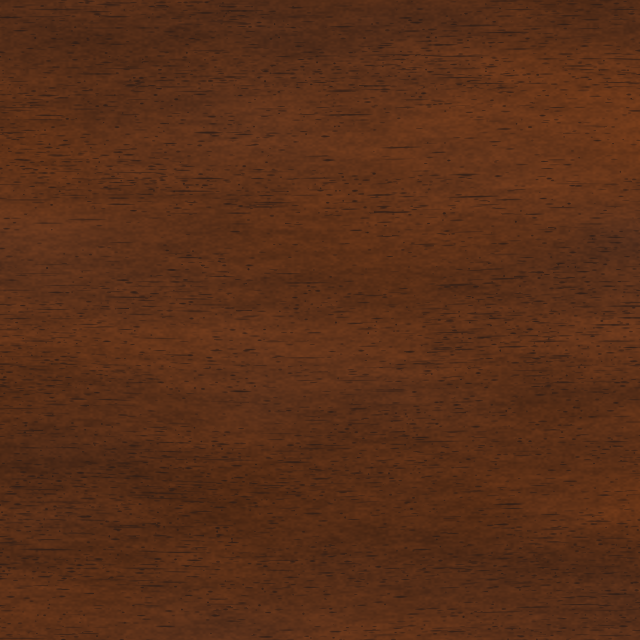
Reproduce this texture procedurally as a WebGL 1 fragment shader.

```glsl
precision highp float;

uniform vec2 u_resolution;

const vec3 DARK_WOOD = vec3(0.270, 0.142, 0.072);
const vec3 LIGHT_WOOD = vec3(0.435, 0.222, 0.098);
const vec3 HAZE_TINT = vec3(0.000, 0.014, 0.030);
const vec3 PORE_COLOR = vec3(0.165, 0.108, 0.085);

const vec2 BAND_FREQ = vec2(1.3, 8.0);
const vec2 STREAK_FREQ = vec2(14.0, 95.0);
const vec2 FIBER_FREQ = vec2(75.0, 230.0);
const vec2 SPECK_FREQ = vec2(210.0, 330.0);
const float BAND_GAIN = 1.25;
const float STREAK_GAIN = 0.26;
const float FIBER_GAIN = 0.30;
const float SPECK_GAIN = 0.30;

const int PORE_LAYERS = 4;
const vec2 PORE_CELL = vec2(0.100, 0.0090);
const vec2 PORE_SHRINK = vec2(0.55, 0.85);
const float PORE_DENSITY = 0.55;
const float PORE_THICKNESS = 0.0017;
const float PORE_SOFTNESS = 0.0009;
const float WARP_HEIGHT = 0.014;

float hash(vec2 p) {
  vec3 q = fract(p.xyx * 0.1031);
  q += dot(q, q.yzx + 33.33);
  return fract((q.x + q.y) * q.z);
}

float noise(vec2 p) {
  vec2 cell = floor(p);
  vec2 f = fract(p);
  f = f * f * (3.0 - 2.0 * f);
  float low = mix(hash(cell), hash(cell + vec2(1.0, 0.0)), f.x);
  float high = mix(hash(cell + vec2(0.0, 1.0)), hash(cell + 1.0), f.x);
  return mix(low, high, f.y);
}

float fbm(vec2 p) {
  float sum = 0.0;
  float weight = 0.5;
  for (int i = 0; i < 4; i++) {
    sum += weight * noise(p);
    p = p * vec2(2.1, 1.9) + 17.3;
    weight *= 0.5;
  }
  return sum / 0.9375;
}

// One tapered dash per cell, kept inside its cell.
float poreLayer(vec2 p, vec2 cellSize, float density, float seed) {
  float row = floor(p.y / cellSize.y);
  float shift = hash(vec2(row, seed)) * cellSize.x;
  float column = floor((p.x + shift) / cellSize.x);
  vec2 id = vec2(column, row) + seed;
  vec2 local = vec2(p.x + shift, p.y) - vec2(column, row) * cellSize;

  float size = hash(id + 5.1);
  float halfLength = cellSize.x * mix(0.10, 0.46, size * size);
  vec2 margin = vec2(halfLength, 0.28 * cellSize.y);
  vec2 jitter = vec2(hash(id + 11.7), hash(id + 23.9));
  vec2 offset = local - mix(margin, cellSize - margin, jitter);

  float along = offset.x / halfLength;
  float taper = sqrt(max(0.0, 1.0 - along * along));
  float thickness = PORE_THICKNESS * mix(0.35, 1.0, hash(id + 31.3));
  thickness *= taper * mix(0.45, 1.1, noise(p * vec2(170.0, 60.0)));
  float soft = max(PORE_SOFTNESS, 0.7 / u_resolution.y);
  float mask = 1.0 - smoothstep(-soft, soft, abs(offset.y) - thickness);
  float strength = mix(0.3, 1.0, hash(id + 47.7));
  return mask * taper * strength * step(hash(id + 59.3), density);
}

void main() {
  vec2 p = gl_FragCoord.xy / u_resolution.y;
  vec2 grain = p;
  grain.y += WARP_HEIGHT * (noise(p * vec2(2.2, 3.0) + 4.0) - 0.5);

  // Broad bands, streaks and fine fibers
  float bands = fbm(grain * BAND_FREQ + vec2(3.7, 8.2)) - 0.5;
  float streaks = noise(grain * STREAK_FREQ + 41.0) - 0.5;
  float fibers = noise(grain * FIBER_FREQ + 7.0) - 0.5;
  float specks = noise(grain * SPECK_FREQ + 19.0) - 0.5;
  float tone = 0.50 + BAND_GAIN * bands + STREAK_GAIN * streaks
    + FIBER_GAIN * fibers + SPECK_GAIN * specks;

  // Soft light, stronger towards the upper right
  tone += 0.16 * (p.y - 0.5) + 0.08 * (p.x - 0.5);
  vec3 color = mix(DARK_WOOD, LIGHT_WOOD, clamp(tone, -0.15, 1.2));
  float haze = fbm(p * vec2(2.0, 5.0) + 63.0) - 0.35;
  color += HAZE_TINT * haze * 1.6;

  // Dark pores, gathered in loose rows
  float cluster = smoothstep(0.25, 0.80, fbm(grain * vec2(3.5, 17.0) + 29.0));
  float density = PORE_DENSITY * mix(0.12, 1.0, cluster);
  vec2 cellSize = PORE_CELL;
  float pores = 0.0;
  for (int i = 0; i < PORE_LAYERS; i++) {
    float seed = 13.0 + 37.0 * float(i);
    pores = max(pores, poreLayer(grain, cellSize, density, seed));
    cellSize *= PORE_SHRINK;
  }
  color = mix(color, PORE_COLOR, 0.85 * pores);

  gl_FragColor = vec4(color, 1.0);
}
```
